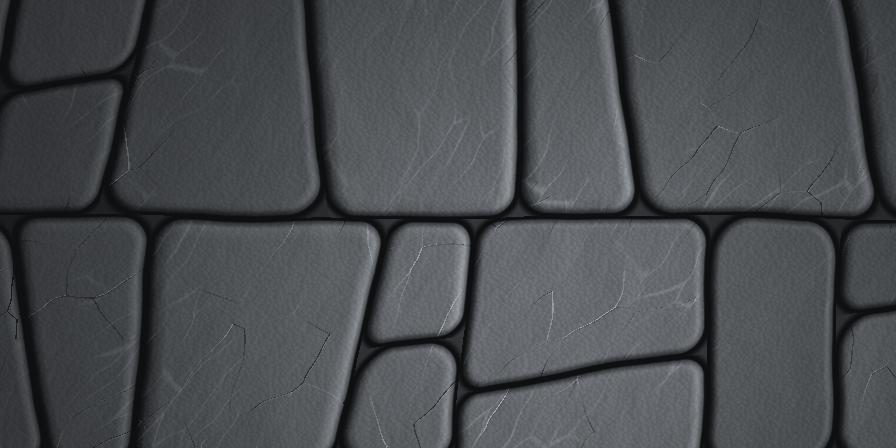
Reproduce this texture procedurally as a WebGL 2 fragment shader.

```glsl
#version 300 es
precision highp float;

uniform vec2 u_resolution;
out vec4 fragColor;

struct Stone { float edge; float bevel; vec2 seed; };

vec2 hash2(vec2 p) {
    vec3 q = fract(vec3(p.xyx) * vec3(0.1031, 0.1030, 0.0973));
    q += dot(q, q.yzx + 33.33);
    return fract((q.xx + q.yz) * q.zy);
}

mat2 rotation(float angle) {
    float c = cos(angle), s = sin(angle);
    return mat2(c, s, -s, c);
}

// Layered sines, roughly -1 to 1
float waves(vec2 p) {
    float sum = 0.0, amp = 0.5;
    for (int i = 0; i < 4; i++) {
        sum += amp * sin(p.x + 1.3 * sin(p.y + float(i)));
        p = rotation(1.1) * p * 1.9 + 2.7;
        amp *= 0.5;
    }
    return sum;
}

// Cellular noise: nearest distance, distance to border, tilted facet height
vec3 cells(vec2 p) {
    vec2 base = floor(p);
    float near = 9.0, second = 9.0, facet = 0.0;
    for (int y = -1; y <= 1; y++)
    for (int x = -1; x <= 1; x++) {
        vec2 cell = base + vec2(x, y);
        vec2 rnd = hash2(cell);
        vec2 offset = cell + rnd - p;
        float dist = length(offset);
        if (dist < near) {
            second = near;
            near = dist;
            facet = dot(offset, hash2(cell + 41.0) - 0.5);
        } else second = min(second, dist);
    }
    return vec3(near, second - near, facet);
}

// Rows of slanted columns, some cut in two, with rounded corners
Stone findStone(vec2 p, float rowHeight, float spacing, float jointWidth) {
    p += vec2(0.012, 0.010) * vec2(waves(p * 6.0), waves(p.yx * 5.0 + 7.0));
    float v = (p.y - 0.515) / rowHeight;
    float row = floor(v), f = v - row;
    float first = floor(p.x / spacing), column = 0.0;
    float left = -9.0, right = 9.0;
    for (int i = -1; i <= 2; i++) {
        float k = first + float(i);
        vec2 rnd = hash2(vec2(k + 5.0, row + 12.0));
        float x = (k + 0.55 * (rnd.x - 0.5)) * spacing + 0.28 * (rnd.y - 0.5) * (f - 0.5);
        if (x > p.x) right = min(right, x);
        else if (x > left) { left = x; column = k; }
    }
    vec2 seed = vec2(column + 30.0, row * 2.0 + 60.0);
    vec2 rnd = hash2(seed);
    float low = 0.0, high = 1.0;
    if (rnd.x < 0.3) {
        float cut = mix(0.3, 0.7, rnd.y) + 0.3 * (p.x - 0.5 * (left + right));
        if (f < cut) high = cut;
        else { low = cut; seed.y += 1.0; }
    }
    vec2 shape = hash2(seed + 9.0);
    vec2 gap = vec2(min(p.x - left, right - p.x), rowHeight * min(f - low, high - f));
    float radius = mix(0.05, 0.09, shape.x);
    float edge = radius - length(max(radius - gap, 0.0)) - jointWidth;
    return Stone(edge, mix(0.02, 0.042, shape.y), seed);
}

Stone stoneAt(vec2 p) { return findStone(p, 0.56, 0.37, 0.007); }

// Coordinates along the cleavage of one stone
vec2 cleavage(vec2 p, vec2 seed) {
    vec2 rnd = hash2(seed + 3.0);
    vec2 q = rotation(0.2 + 0.7 * rnd.x) * p + 5.0 * rnd;
    return q + 0.03 * vec2(waves(q * 9.0), waves(q.yx * 8.0 + 3.0));
}

float surfaceHeight(vec2 p) {
    Stone s = stoneAt(p);
    float t = 1.0 - clamp(s.edge / s.bevel, 0.0, 1.0);
    vec2 q = cleavage(p, s.seed);
    float chipped = smoothstep(-0.1, 0.6, waves(q * 4.0 + 1.0)) + 0.6 * t;
    float h = s.bevel * 0.38 * (1.0 - t * t);
    h += 0.006 * chipped * cells(q * vec2(9.0, 4.0)).z;
    h += 0.0012 * waves(q * vec2(32.0, 18.0));
    h -= 0.0007 * cells(p * vec2(95.0, 120.0)).x;
    return h;
}

void main() {
    vec2 p = gl_FragCoord.xy / u_resolution.y;
    float pixel = 1.0 / u_resolution.y;
    Stone s = stoneAt(p);

    // Relief lit from the right
    float e = 0.003, h = surfaceHeight(p);
    vec2 slope = vec2(h - surfaceHeight(p + vec2(e, 0.0)), h - surfaceHeight(p + vec2(0.0, e))) / e;
    float relief = clamp(dot(slope, vec2(0.85, 0.22)), -0.5, 0.6);

    // Broad pool of light
    vec2 away = (p - vec2(1.25, 0.32)) * vec2(0.85, 1.0);
    float light = mix(0.165, 0.41, exp(-1.4 * dot(away, away)));
    light *= 0.92 + 0.16 * hash2(s.seed + 21.0).x;

    // Fine pale scratches
    vec2 q = cleavage(p, s.seed);
    float scratch = 1.0 - smoothstep(0.0, 0.07, cells(q * vec2(17.0, 3.5) + 8.0).y);
    scratch *= smoothstep(0.05, 0.6, waves(q * 7.0 + 4.0));

    float stone = light * (1.0 + 0.95 * relief + 0.22 * scratch);
    stone *= mix(0.5, 1.0, smoothstep(0.0, 0.016, s.edge));

    // Dark joints, greyer in the wide pockets
    float mortar = mix(0.055, 0.5 * light, smoothstep(0.006, 0.022, -s.edge));
    float grey = mix(mortar, stone, smoothstep(-pixel, pixel, s.edge));
    fragColor = vec4(grey * vec3(0.97, 1.0, 1.02) + vec3(0.0, 0.003, 0.010), 1.0);
}
```
